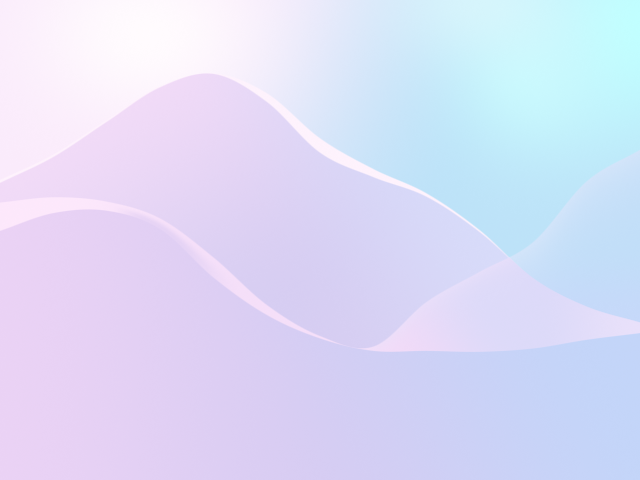
Give the GLSL for this background, as a Shadertoy shader.

```glsl
// Pastel abstract background: translucent silk waves under a soft glowing sky.

const int KNOTS = 13;

// Smooth height profile through evenly spaced knots (Catmull-Rom).
float profile(float h[KNOTS], float x) {
    float s = clamp(x, 0.0, 0.9999) * float(KNOTS - 1);
    int i = int(s);
    float t = fract(s);
    float b = h[i];
    float c = h[i + 1];
    float a = i > 0 ? h[i - 1] : 2.0 * b - c;
    float d = i < KNOTS - 2 ? h[i + 2] : 2.0 * c - b;
    return b + 0.5 * t * (c - a + t * (2.0 * a - 5.0 * b + 4.0 * c - d
             + t * (3.0 * (b - c) + d - a)));
}

// Antialiased coverage of the region where depth is positive.
float cover(float depth) {
    float w = 0.7 * fwidth(depth);
    return smoothstep(-w, w, depth);
}

float glow(vec2 p, vec2 center, vec2 radius) {
    vec2 d = (p - center) / radius;
    return exp(-dot(d, d));
}

float hash(vec2 p) {
    return fract(sin(dot(p, vec2(12.99, 78.23))) * 43758.5);
}

vec3 skyColor(vec2 p) {
    float slant = p.x - 0.35 * (p.y - 0.8);
    vec3 c = mix(vec3(0.98, 0.92, 0.985), vec3(0.74, 0.885, 0.972),
                 smoothstep(0.24, 0.78, slant));
    c = mix(c, vec3(1.0, 0.985, 0.995), glow(p, vec2(0.23, 0.93), vec2(0.18, 0.18)));
    c = mix(c, vec3(0.75, 1.0, 1.0), glow(p, vec2(1.0, 0.95), vec2(0.19, 0.24)));
    c = mix(c, vec3(0.79, 0.98, 0.995), 0.9 * glow(p, vec2(0.83, 0.84), vec2(0.12, 0.16)));
    return mix(c, vec3(0.87, 0.975, 0.99), 0.7 * glow(p, vec2(0.75, 1.0), vec2(0.14, 0.13)));
}

vec3 hillColor(vec2 p) {
    vec3 pink = vec3(0.95, 0.86, 0.97);
    vec3 lilac = vec3(0.84, 0.805, 0.948);
    vec3 c = mix(pink, lilac, smoothstep(0.10, 0.84, 0.9 * p.x + 0.95 * (0.8 - p.y)));
    return mix(c, vec3(0.845, 0.86, 0.978), smoothstep(0.40, 0.80, p.x + 0.4 * (p.y - 0.5)));
}

vec3 frontColor(vec2 p) {
    vec3 c = mix(vec3(0.92, 0.825, 0.96), vec3(0.84, 0.80, 0.95),
                 smoothstep(-0.05, 0.58, p.x));
    return mix(c, vec3(0.765, 0.835, 0.975),
               smoothstep(0.36, 1.0, p.x + 0.3 * (p.y - 0.2)));
}

vec3 wingColor(vec2 p, float depth) {
    vec3 c = mix(vec3(0.755, 0.87, 0.972), vec3(0.775, 0.85, 0.978),
                 smoothstep(0.5, 0.33, p.y));
    return mix(c, vec3(0.84, 0.90, 0.98), 0.85 * exp(-max(depth, 0.0) / 0.07));
}

// Pale ribbon on the left, turning into a violet sail on the right.
vec3 veilColor(vec2 p, float depth) {
    vec3 ribbon = mix(vec3(0.99, 0.91, 0.985), vec3(0.96, 0.875, 0.975),
                      smoothstep(0.1, 0.3, p.x));
    vec3 sail = mix(vec3(0.95, 0.855, 0.97), vec3(0.865, 0.855, 0.975),
                    smoothstep(0.58, 0.8, p.x + 0.5 * (p.y - 0.3)));
    sail = mix(sail, vec3(0.92, 0.88, 0.98), 0.7 * exp(-max(depth, 0.0) / 0.025));
    sail = mix(sail, vec3(0.91, 0.88, 0.98), smoothstep(0.84, 1.0, p.x));
    return mix(ribbon, sail, smoothstep(0.52, 0.62, p.x));
}

void mainImage(out vec4 fragColor, in vec2 fragCoord) {
    vec2 p = fragCoord / iResolution.xy;

    // Wave outlines, as heights from the left side to the right side.
    float crest[KNOTS] = float[KNOTS](0.625, 0.678, 0.750, 0.820, 0.847, 0.806,
        0.712, 0.648, 0.597, 0.520, 0.420, 0.361, 0.328);
    float slope[KNOTS] = float[KNOTS](0.619, 0.673, 0.746, 0.818, 0.846, 0.788,
        0.682, 0.631, 0.590, 0.516, 0.419, 0.361, 0.328);
    float veil[KNOTS] = float[KNOTS](0.578, 0.589, 0.580, 0.545, 0.464, 0.365,
        0.300, 0.278, 0.371, 0.434, 0.496, 0.622, 0.688);
    float front[KNOTS] = float[KNOTS](0.519, 0.556, 0.561, 0.523, 0.422, 0.344,
        0.295, 0.269, 0.269, 0.267, 0.274, 0.292, 0.306);

    // Depth of this point below each outline.
    float underCrest = profile(crest, p.x) - p.y;
    float underSlope = profile(slope, p.x) - p.y;
    float underVeil = profile(veil, p.x) - p.y;
    float underFront = profile(front, p.x) - p.y;

    // Layers from back to front.
    vec3 color = skyColor(p);
    color = mix(color, wingColor(p, underVeil), cover(underVeil));
    vec3 edgeLight = mix(vec3(0.995, 0.95, 0.99), hillColor(p), smoothstep(0.75, 0.84, p.x));
    color = mix(color, edgeLight, cover(underCrest));
    color = mix(color, hillColor(p), cover(underSlope));

    // The ribbon fades toward its lower side where it bends.
    float across = clamp(underVeil / max(underVeil - underFront, 0.001), 0.0, 1.0);
    float bend = smoothstep(0.17, 0.23, p.x) * smoothstep(0.38, 0.27, p.x);
    float film = bend * smoothstep(0.1, 0.8, across);
    vec3 veilTint = mix(veilColor(p, underVeil), frontColor(p), 0.75 * film);
    color = mix(color, veilTint, cover(underVeil) * cover(underCrest));
    color = mix(color, frontColor(p), cover(underFront));

    // A trace of dither hides the steps in the gradients.
    color += (hash(fragCoord) - 0.5) / 255.0;
    fragColor = vec4(color, 1.0);
}
```
